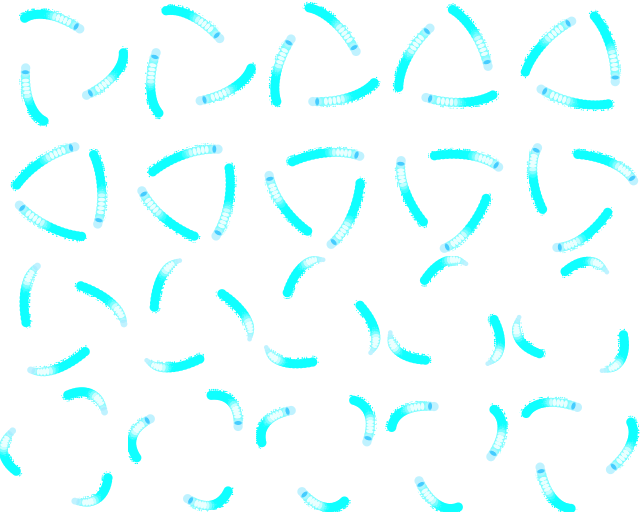
Reproduce this pattern procedurally as a Shadertoy shader.

```glsl
#define COLUMNS 5.0
#define ARMS 3
#define DOTS 18
#define ORBIT_RADIUS 0.384
#define WOBBLE 0.09
#define DOT_RADIUS 0.036
#define SPECK_GRID 62.0
#define SPECK_REACH 0.014
#define CYAN vec3(0.06, 1.0, 1.0)
#define AQUA vec3(0.47, 0.99, 1.0)
#define PALE vec3(0.75, 0.95, 1.0)
#define BLUE vec3(0.27, 0.80, 1.0)

float hash(vec2 p) {
    return fract(sin(dot(p, vec2(127.1, 311.7))) * 43758.5453);
}

vec2 polar(float degrees) {
    float a = radians(degrees);
    return vec2(cos(a), sin(a));
}

// Point on an arm: s runs from head (0) to tail (1), turn is in degrees
vec2 armPoint(float s, float turn) {
    return ORBIT_RADIUS * polar(turn - 128.0 + 68.0 * s)
         + WOBBLE * polar(-142.0 - 78.0 * s);
}

// Round grains scattered on a jittered grid
float specks(vec2 p, float pixel) {
    vec2 id = floor(p * SPECK_GRID);
    vec2 jitter = vec2(hash(id), hash(id + 17.3)) - 0.5;
    float d = length(fract(p * SPECK_GRID) - 0.5 - 0.3 * jitter) - 0.36;
    float kept = step(0.4, hash(id + 41.7));
    return kept * clamp(0.5 - d / (SPECK_GRID * pixel), 0.0, 1.0);
}

vec3 dotColor(float s) {
    vec3 c = mix(CYAN, AQUA, smoothstep(0.46, 0.62, s));
    return mix(c, PALE, smoothstep(0.86, 1.0, s));
}

void mainImage(out vec4 fragColor, in vec2 fragCoord) {
    // Grid of frames, read from the top left
    float pixel = COLUMNS / iResolution.x;
    vec2 grid = vec2(fragCoord.x, iResolution.y - fragCoord.y) * pixel;
    vec2 id = floor(grid);
    vec2 p = grid - id - 0.5;
    float frame = id.x + COLUMNS * id.y;
    float turn = 18.0 * frame;

    // Short arms have a faint tail and grains on their inner side
    float faint = smoothstep(0.5, 0.9, cos(radians(turn - 225.0)));
    float side = mix(1.0, -1.0, step(0.5, faint));
    float grain = specks(grid, pixel);

    vec3 color = vec3(1.0);
    for (int arm = 0; arm < ARMS; arm++) {
        float spin = radians(float(arm) * 360.0 / float(ARMS));
        float c = cos(spin), n = sin(spin);
        vec2 q = mat2(c, -n, n, c) * p;
        vec4 lens = vec4(0.0);

        for (int i = 0; i < DOTS; i++) {
            float s = float(i) / float(DOTS - 1);
            vec2 center = armPoint(s, turn);
            vec2 delta = q - center;
            vec2 along = normalize(armPoint(s + 0.01, turn) - center);
            vec2 across = vec2(-along.y, along.x);
            float fade = faint * smoothstep(0.65, 1.0, s);
            float radius = DOT_RADIUS * (1.0 - 0.5 * fade);
            float d = length(delta) - radius;

            // Disc with a rough rim
            float disc = clamp(0.5 - d / pixel, 0.0, 1.0);
            float outer = step(0.0, side * dot(delta, center));
            float rim = grain * outer * clamp(0.5 - (d - SPECK_REACH) / pixel, 0.0, 1.0);
            rim *= 1.0 - smoothstep(0.8, 0.95, s);
            color = mix(color, mix(dotColor(s), PALE, 0.5 * fade), max(disc, rim));

            // Bright lenses in the rear half, a blue one beside the tail
            vec2 local = vec2(dot(delta, along) / 0.42, dot(delta, across) / 0.8);
            float e = (length(local) - radius) * 0.5;
            float blue = float(i == DOTS - 2) * (1.0 - faint);
            float bright = smoothstep(0.5, 0.64, s) * (1.0 - smoothstep(0.82, 0.9, s));
            float amount = max(blue, bright) * clamp(0.5 - e / pixel, 0.0, 1.0);
            vec3 tint = mix(vec3(0.92, 1.0, 1.0), BLUE, blue);
            if (amount > lens.a) lens = vec4(tint, amount);
        }
        color = mix(color, lens.rgb, lens.a);
    }
    fragColor = vec4(color, 1.0);
}
```
